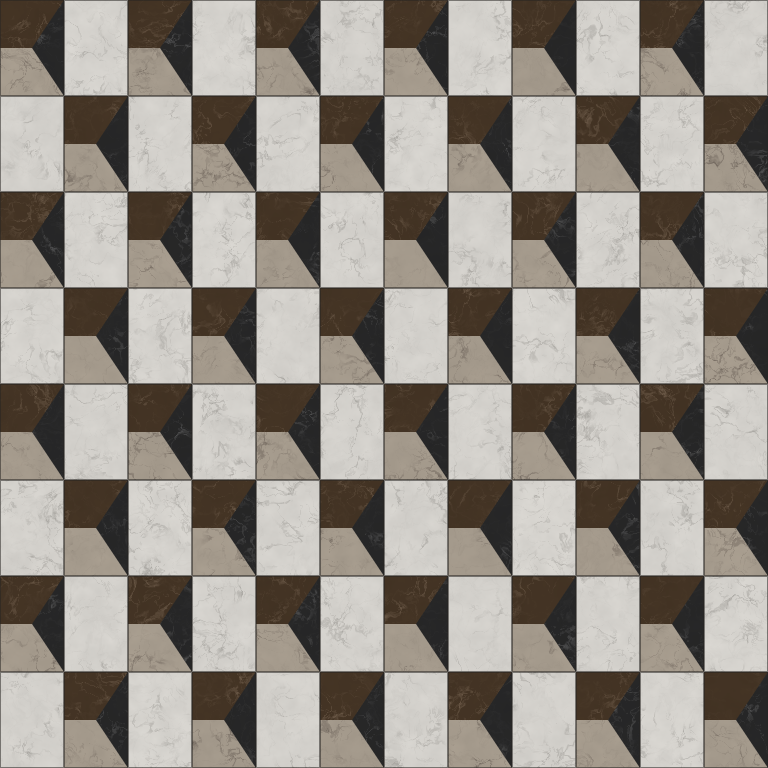
Reproduce this pattern procedurally as a WebGL 1 fragment shader.

```glsl
precision highp float;
// Marble floor of 12 by 8 upright tiles: plain pale tiles alternate, checkerwise,
// with inlaid tiles of three stones that suggest a folded block. Each piece takes
// its veins from its own patch of fractal noise, so the floor tiles without a seam.

uniform vec2 u_resolution;

float hash(vec2 p) {
  vec3 q = fract(p.xyx * vec3(0.1031, 0.1030, 0.0973));
  q += dot(q, q.yzx + 33.33);
  return fract((q.x + q.y) * q.z);
}

float noise(vec2 p) {
  vec2 i = floor(p), f = fract(p);
  f = f * f * (3.0 - 2.0 * f);
  return mix(mix(hash(i), hash(i + vec2(1.0, 0.0)), f.x),
             mix(hash(i + vec2(0.0, 1.0)), hash(i + vec2(1.0, 1.0)), f.x), f.y);
}

float fbm(vec2 p) {
  float sum = 0.0, amp = 0.5;
  for (int i = 0; i < 5; i++) {
    sum += amp * noise(p);
    p = mat2(1.6, 1.2, -1.2, 1.6) * p + 7.3;
    amp *= 0.5;
  }
  return sum / 0.97;
}

// Strength of thin broken veins, 0 to 1
float veins(vec2 p) {
  vec2 warp = vec2(fbm(p * 2.0 + 11.0), fbm(p * 2.0 + 29.0)) - 0.5;
  vec2 q = p + 0.5 * warp;
  float fine = 1.0 - smoothstep(0.0, 0.05, abs(fbm(q * 3.5) - 0.5));
  float cross = 1.0 - smoothstep(0.0, 0.04, abs(fbm(q.yx * 5.0 + 17.0) - 0.48));
  float patches = smoothstep(0.42, 0.72, fbm(p * 3.0 + 41.0));
  return (fine + 0.6 * cross) * (0.12 + 0.88 * patches);
}

// Soft step across an edge at signed distance d
float edge(float d, float px) {
  return clamp(d / px + 0.5, 0.0, 1.0);
}

void main() {
  vec2 uv = gl_FragCoord.xy / u_resolution;
  float px = 1.0 / min(u_resolution.x, u_resolution.y);
  vec2 grid = vec2(12.0, 8.0);
  vec2 cell = floor(uv * grid);
  vec2 f = fract(uv * grid);

  // Pieces of the inlaid tile: side triangle, upper and lower halves
  float inlaid = mod(cell.x + cell.y, 2.0);
  float side = edge((f.x - 0.5 - abs(f.y - 0.5)) / length(grid), px);
  float upper = edge((f.y - 0.5) / grid.y, px);

  // Each piece of stone has its own vein pattern and slight tone
  float piece = inlaid * (1.0 + mix(step(0.5, upper), 2.0, step(0.5, side)));
  vec2 seed = cell + piece * vec2(13.0, 29.0);
  vec2 p = f * vec2(1.0, 1.5) + 90.0 * vec2(hash(seed), hash(seed + 57.0));
  float vein = veins(p);
  float cloud = fbm(p * 5.0 + 63.0) - 0.5;
  float tone = hash(seed + 83.0) - 0.5;

  // Pale stones carry dark veins, dark stones light ones
  vec3 pale = vec3(0.832, 0.822, 0.802) - vein * vec3(0.10, 0.10, 0.10);
  vec3 beige = vec3(0.645, 0.605, 0.550) - vein * vec3(0.11, 0.11, 0.10);
  vec3 brown = vec3(0.262, 0.200, 0.140) + vein * vec3(0.09, 0.085, 0.08);
  vec3 black = vec3(0.150, 0.150, 0.152) + vein * 0.10;
  vec3 block = mix(mix(beige, brown, upper), black, side);
  vec3 color = mix(pale, block, inlaid);
  color *= 1.0 + 0.07 * cloud + 0.015 * tone;

  // Hairline joints between the tiles
  vec2 border = (0.5 - abs(f - 0.5)) / grid;
  float halfWidth = 0.0007;
  float joint = edge(halfWidth - min(border.x, border.y), px);
  joint = min(joint, 2.0 * halfWidth / px);
  color = mix(color, vec3(0.15, 0.14, 0.13), joint);

  gl_FragColor = vec4(color, 1.0);
}
```
